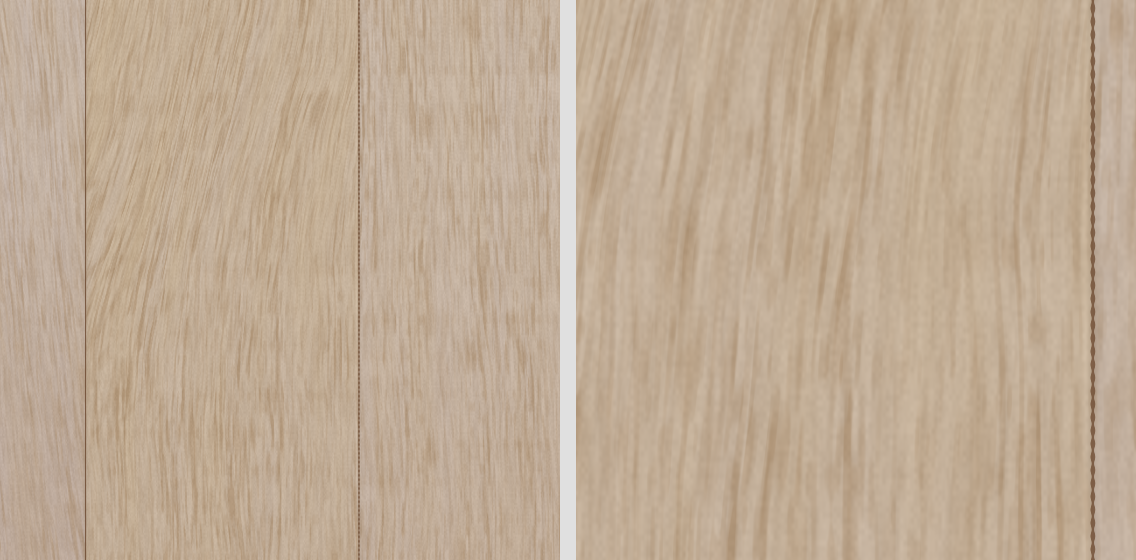
Left, the full canvas; right, a detail of the centre.
Reproduce this texture procedurally as a Shadertoy shader.

```glsl
// Pale oak floor: three upright planks with fine slanted grain and two thin seams.

float hash(vec2 p) {
    return fract(sin(dot(p, vec2(127.1, 311.7))) * 43758.5453);
}

float noise(vec2 p) {
    vec2 i = floor(p), f = fract(p);
    f = f * f * (3.0 - 2.0 * f);
    return mix(mix(hash(i), hash(i + vec2(1, 0)), f.x),
               mix(hash(i + vec2(0, 1)), hash(i + vec2(1, 1)), f.x), f.y);
}

float fbm(vec2 p) {
    float sum = 0.0, amp = 0.5;
    for (int i = 0; i < 4; i++) {
        sum += amp * noise(p);
        p = p * 2.03 + 17.3;
        amp *= 0.5;
    }
    return sum / 0.9375;
}

// Sideways position across the grain; each plank bends its fibres differently.
float grainCoord(vec2 p, float plank, float across) {
    float wander = 0.040 * (noise(p * vec2(5.0, 3.0) + plank * 9.7) - 0.5)
                 + 0.010 * (noise(p * vec2(14.0, 9.0) + plank * 5.1) - 0.5);
    if (plank < -0.5) return p.x + 0.10 * p.y + 0.3 * wander;
    if (plank > 0.5) return p.x + 0.02 * p.y + 0.5 * wander;
    float lean = 0.03 * p.y + 0.20 * smoothstep(0.35, 1.15, p.y);
    return p.x - lean * (1.0 - 0.65 * across) + wander;
}

void mainImage(out vec4 fragColor, in vec2 fragCoord) {
    vec2 p = fragCoord / iResolution.xy;
    float pixel = 1.0 / iResolution.x;

    // Planks repeat at a fixed pitch, cut off by the canvas edges
    float pitch = 0.488;
    float cell = (p.x - 0.153) / pitch;
    float plank = floor(cell), across = fract(cell);
    float u = grainCoord(p, plank, across);
    vec2 seed = vec2(31.7, 13.3) * (plank + 2.0);

    // Base tone: rosy outer planks, honey middle one, dimmer towards the bottom
    float light = smoothstep(0.0, 0.85, p.y);
    vec3 color = plank < -0.5 ? mix(vec3(0.739, 0.663, 0.605), vec3(0.774, 0.709, 0.651), light)
               : plank < 0.5 ? mix(vec3(0.765, 0.688, 0.603), vec3(0.777, 0.700, 0.607), light)
               : mix(vec3(0.761, 0.685, 0.613), vec3(0.779, 0.710, 0.640), light);

    // Rosy and honey tints alternate across the grain
    float hue = fbm(vec2(u * 30.0, p.y * 2.5) + seed) - 0.5;
    color += hue * vec3(0.0, 0.014, 0.058);

    // Long growth lines, thin fibres and short pores, gathered in loose bands
    float band = smoothstep(0.30, 0.70, noise(vec2(u * 46.0, p.y * 3.0) + seed));
    float phase = u * 68.0 + 1.6 * noise(vec2(u * 24.0, p.y * 4.0) + seed);
    float growth = smoothstep(0.35, 1.0, sin(6.2832 * phase))
                 * smoothstep(0.25, 0.75, noise(vec2(u * 60.0, p.y * 9.0) + seed + 5.0));
    float fibre = smoothstep(0.48, 0.82, noise(vec2(u * 235.0, p.y * 17.0) + seed * 2.0));
    float pore = smoothstep(0.50, 0.85, noise(vec2(u * 330.0, p.y * 45.0) + seed * 3.0));
    float grain = (0.45 + 0.55 * band) * (0.50 * growth + 0.62 * fibre)
                + 0.42 * pore * (0.6 + 0.4 * band);

    // Curling growth rings: left side of the wide plank, upper middle of the right one
    float curl = 0.0;
    if (plank > -0.5) {
        float figure = plank < 0.5
            ? 1.0 - smoothstep(0.05, 0.38, across)
            : 0.8 * exp(-pow((across - 0.22) / 0.12, 2.0)) * smoothstep(0.3, 0.7, p.y);
        float rings = plank < 0.5
            ? p.y * 13.0 - across * 15.0 + 3.0 * fbm(p * vec2(8.0, 6.0))
            : u * 38.0 + 2.0 * fbm(p * vec2(12.0, 6.0) + seed);
        curl = figure * smoothstep(0.2, 1.0, sin(6.2832 * rings))
             * smoothstep(0.35, 0.65, fbm(p * vec2(12.0, 7.0) + 4.0))
             * (0.2 + 1.1 * noise(vec2(u * 240.0, p.y * 40.0)));
    }
    float stain = clamp(grain + 0.38 * curl, 0.0, 1.0);
    float strength = plank < -0.5 ? 0.44 : plank < 0.5 ? 0.62 : 0.56;
    color = mix(color, vec3(0.655, 0.538, 0.410), strength * stain);

    // Pale fibres between the dark ones, and a little grit
    color += 0.050 * (noise(vec2(u * 300.0, p.y * 26.0) + 71.0) - 0.5) * vec3(0.9, 1.0, 1.1);
    color += 0.032 * (noise(p * vec2(480.0, 300.0)) - 0.5);

    // Seams: a clean left one, a finely beaded right one with a lit edge
    float nearest = floor(cell + 0.5);
    float offset = (cell - nearest) * pitch;
    float beaded = step(0.5, nearest);
    float bead = beaded * (0.5 + 0.5 * sin(p.y * 800.0));
    float halfWidth = 0.0007 + 0.0007 * bead;
    float seam = 1.0 - smoothstep(halfWidth - 0.5 * pixel, halfWidth + 0.6 * pixel, abs(offset));
    color *= 1.0 - 0.07 * exp(-abs(offset) / 0.003);
    color += 0.035 * beaded * exp(-pow((offset + 0.0045) / 0.002, 2.0));
    color = mix(color, vec3(0.42, 0.28, 0.18), (0.95 - 0.2 * beaded) * seam);

    fragColor = vec4(color, 1.0);
}
```
